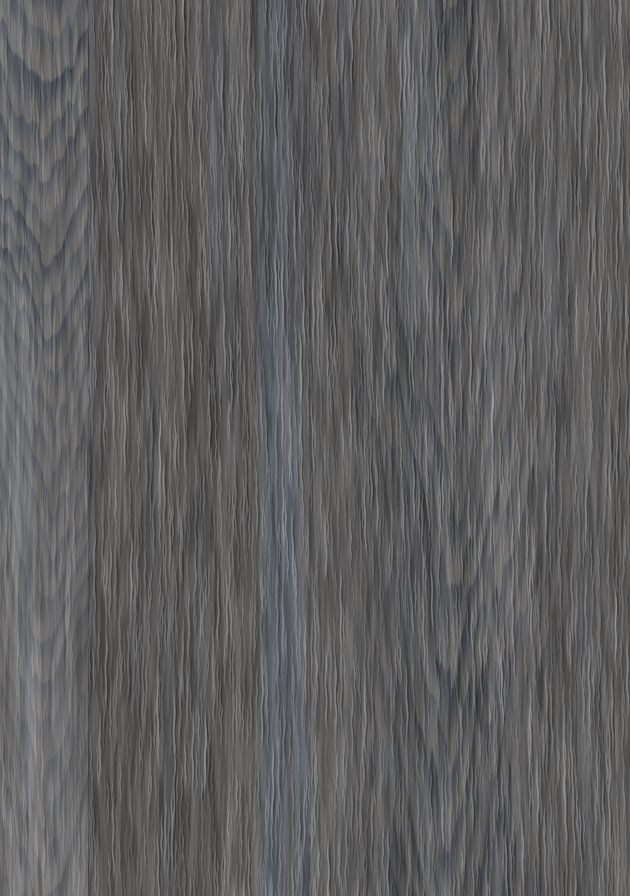
This texture is drawn by a WebGL 1 fragment shader. Its source:

```glsl
precision highp float;
// Three planks of grey-brown oak with cathedral grain, blue streaks and pale raised fibres.

uniform vec2 u_resolution;

#define SEAM_LEFT 0.0985
#define SEAM_RIGHT 0.346
#define BASE_TONE 0.35
#define STREAK_CONTRAST 0.125
#define FIBRE_LIGHT 0.165
#define FIBRE_SHADOW 0.1
#define RING_DEPTH 0.085
#define FIBRE_CELLS vec2(125.0, 17.0)
#define WARM_TINT vec3(1.03, 0.997, 0.962)
#define BLUE_TINT vec3(0.955, 0.995, 1.075)

vec2 hash2(vec2 p) {
  vec2 s = vec2(dot(p, vec2(127.1, 311.7)), dot(p, vec2(269.5, 183.3)));
  return fract(sin(s) * 43758.55);
}

// Smooth cellular noise: random cell values blended by distance.
float cellNoise(vec2 p) {
  vec2 base = floor(p);
  float sum = 0.0, weights = 0.0;
  for (int j = -1; j <= 1; j++) {
    for (int i = -1; i <= 1; i++) {
      vec2 cell = base + vec2(float(i), float(j));
      vec2 rnd = hash2(cell);
      vec2 d = p - cell - rnd;
      float w = exp(-7.0 * dot(d, d));
      sum += w * hash2(cell + 41.3).x;
      weights += w;
    }
  }
  return sum / weights;
}

// Short upright fibres: x is the lit ridge, y is the shadow beside it.
vec2 fibres(vec2 q) {
  vec2 base = floor(q);
  vec2 ridge = vec2(0.0);
  for (int j = -1; j <= 1; j++) {
    for (int i = -1; i <= 1; i++) {
      vec2 cell = base + vec2(float(i), float(j));
      vec2 rnd = hash2(cell);
      vec2 d = q - cell - rnd;
      float power = hash2(cell + 17.7).y;
      // Each fibre leans and kinks on its own.
      d.x += 0.12 * (power - 0.5) * d.y + 0.07 * sin(d.y * 9.0 + rnd.x * 40.0);
      float taper = 1.0 - smoothstep(0.45, 0.55 + 0.4 * power, abs(d.y));
      vec2 across = abs(vec2(d.x, d.x - 0.24));
      vec2 line = 1.0 - smoothstep(vec2(0.03), vec2(0.19), across);
      ridge = max(ridge, line * taper * (0.15 + 0.85 * power * power));
    }
  }
  return ridge;
}

// Nested V-shaped growth rings, tips down; each ring darkens towards one sharp edge.
float rings(vec2 p, float centre, float steep, float count, float tip) {
  float dx = p.x - centre + 0.006 * sin(p.y * 9.0) + 0.003 * sin(p.y * 23.0 + 1.0);
  float ragged = cellNoise(p * vec2(110.0, 8.0)) + 0.6 * cellNoise(p * vec2(30.0, 5.0) + 9.0);
  float h = (p.y - steep * sqrt(dx * dx + tip * tip)) * count + 0.7 * ragged;
  float t = fract(h);
  float strength = 0.35 + 0.65 * hash2(vec2(floor(h), centre)).x;
  return strength * smoothstep(0.2, 0.88, t) * (1.0 - smoothstep(0.92, 1.0, t));
}

void main() {
  vec2 p = gl_FragCoord.xy / u_resolution.y;
  float leftPlank = 1.0 - step(SEAM_LEFT, p.x);
  float rightPlank = step(SEAM_RIGHT, p.x);
  float middlePlank = 1.0 - leftPlank - rightPlank;

  // Nearly straight grain, shifted per plank so that it breaks at seams.
  vec2 g = p + vec2(0.0, 3.7 * rightPlank + 7.3 * leftPlank);
  g.x += 0.0025 * sin(p.y * 6.0 + p.x * 9.0);
  g.x += 0.0003 * sin(p.y * 71.0 + p.x * 130.0);

  // Streaks at three widths.
  float blotch = cellNoise(g * vec2(16.0, 1.8)) - 0.5;
  float broad = cellNoise(g * vec2(75.0, 3.0) + 5.0) - 0.5;
  float fine = cellNoise(g * vec2(270.0, 18.0) + 23.0) - 0.5;
  float tone = BASE_TONE + STREAK_CONTRAST * (0.4 * blotch + 0.5 * broad + fine);

  // Plank shading.
  float middleDark = exp(-pow((p.x - 0.14) / 0.04, 2.0));
  tone += 0.035 * leftPlank - 0.022 * middlePlank * middleDark;
  tone += 0.03 * leftPlank * (1.0 - smoothstep(0.4, 0.75, p.y));

  // Cathedral figure in the left and right planks.
  float ring = 0.0;
  if (leftPlank > 0.5) {
    float steep = mix(4.5, 2.0, smoothstep(0.5, 0.9, p.y));
    ring = rings(p, 0.055, steep, 20.0, 0.015) * mix(0.85, 1.25, smoothstep(0.6, 0.8, p.y));
  } else if (rightPlank > 0.5) {
    float flank = exp(-pow((p.x - 0.505) / 0.085, 2.0));
    ring = rings(p, 0.505, 5.5, 11.0, 0.007) * (0.15 + 1.0 * flank);
  }
  tone -= RING_DEPTH * (ring - 0.2 * (1.0 - middlePlank));

  // Raised fibres, long and short, weaker on the left plank.
  vec2 fibre = fibres(g * FIBRE_CELLS);
  fibre = max(fibre, 0.8 * fibres(g * FIBRE_CELLS * vec2(1.15, 1.8) + 31.0));
  fibre *= 1.0 - 0.45 * leftPlank;
  tone += FIBRE_LIGHT * fibre.x - FIBRE_SHADOW * fibre.y * (1.0 - fibre.x);

  // Thin dark joints.
  float joint = min(abs(p.x - SEAM_LEFT), abs(p.x - SEAM_RIGHT));
  tone -= 0.045 * (1.0 - smoothstep(0.0005, 0.002, joint));

  // Blue stain in ring edges, some streaks and the right side of the middle plank.
  float stain = smoothstep(0.08, 0.35, cellNoise(g * vec2(60.0, 1.8) + 77.0) - 0.5);
  float blueEdge = middlePlank * smoothstep(0.27, 0.32, p.x);
  float blue = clamp(0.2 + 0.25 * stain + 0.8 * ring + blueEdge * (0.25 + stain), 0.0, 1.0);
  blue = mix(blue, 0.45, 0.8 * fibre.x);
  gl_FragColor = vec4(clamp(tone * mix(WARM_TINT, BLUE_TINT, blue), 0.0, 1.0), 1.0);
}
```
